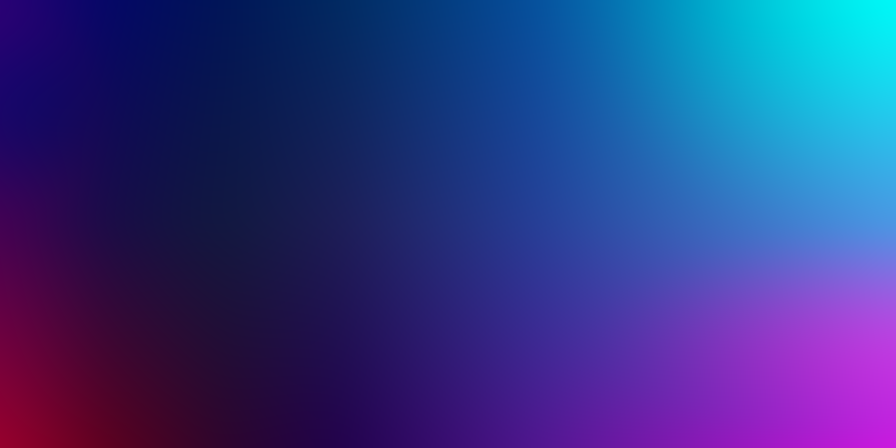
Reproduce this background procedurally as a WebGL 1 fragment shader.

```glsl
precision highp float;
// A soft mesh gradient: navy centre, cyan, magenta, crimson and violet corners.
// Three horizontal colour ramps are blended vertically with rounded joints,
// then broad elliptical glows tint the corners and the right edge.

uniform vec2 u_resolution;

const float SOFTNESS = 0.035;

vec3 rgb(float r, float g, float b) {
  return vec3(r, g, b) / 255.0;
}

// Rounded version of max(t, 0)
float softHinge(float t) {
  return 0.5 * (t + sqrt(t * t + SOFTNESS * SOFTNESS));
}

// Linear rise from 0 at a to 1 at b, with rounded ends
float softRise(float a, float b, float x) {
  return (softHinge(x - a) - softHinge(x - b)) / (b - a);
}

// Six-colour horizontal ramp; stops are denser on the dark left side
vec3 colourRamp(float x, vec3 c0, vec3 c1, vec3 c2, vec3 c3, vec3 c4, vec3 c5) {
  vec3 colour = c0;
  colour += (c1 - c0) * softRise(0.00, 0.12, x);
  colour += (c2 - c1) * softRise(0.12, 0.25, x);
  colour += (c3 - c2) * softRise(0.25, 0.38, x);
  colour += (c4 - c3) * softRise(0.38, 0.60, x);
  colour += (c5 - c4) * softRise(0.60, 1.00, x);
  return colour;
}

// Elliptical falloff, 1 at the centre and 0 beyond the radii
float glow(vec2 p, vec2 centre, vec2 radii) {
  vec2 d = (p - centre) / radii;
  float f = max(1.0 - dot(d, d), 0.0);
  return f * f;
}

void main() {
  vec2 p = gl_FragCoord.xy / u_resolution;

  // Horizontal ramps: violet to cyan, plum to sky, crimson to magenta
  vec3 top = colourRamp(p.x,
    rgb(45.0, 0.0, 120.0), rgb(0.0, 6.0, 103.0), rgb(0.0, 20.0, 85.0),
    rgb(0.0, 42.0, 95.0), rgb(5.0, 78.0, 158.0), rgb(0.0, 252.0, 250.0));
  vec3 middle = colourRamp(p.x,
    rgb(70.0, 0.0, 85.0), rgb(22.0, 12.0, 70.0), rgb(15.0, 25.0, 60.0),
    rgb(30.0, 28.0, 85.0), rgb(37.0, 62.0, 152.0), rgb(75.0, 155.0, 230.0));
  vec3 bottom = colourRamp(p.x,
    rgb(162.0, 0.0, 45.0), rgb(92.0, 0.0, 27.0), rgb(42.0, 5.0, 42.0),
    rgb(30.0, 0.0, 75.0), rgb(80.0, 22.0, 145.0), rgb(212.0, 20.0, 226.0));

  // Vertical blend
  vec3 colour = bottom;
  colour += (middle - bottom) * softRise(0.0, 0.5, p.y);
  colour += (top - middle) * softRise(0.5, 1.0, p.y);

  // Corner tints: magenta, cyan and deep blue
  colour += rgb(45.0, -20.0, 0.0) * glow(p, vec2(0.99, 0.27), vec2(0.35, 0.25));
  colour += rgb(-10.0, 18.0, 4.0) * glow(p, vec2(0.87, 0.88), vec2(0.22, 0.40));
  colour += rgb(-26.0, 4.0, 4.0) * glow(p, vec2(0.0, 0.74), vec2(0.12, 0.25));

  gl_FragColor = vec4(clamp(colour, 0.0, 1.0), 1.0);
}
```
